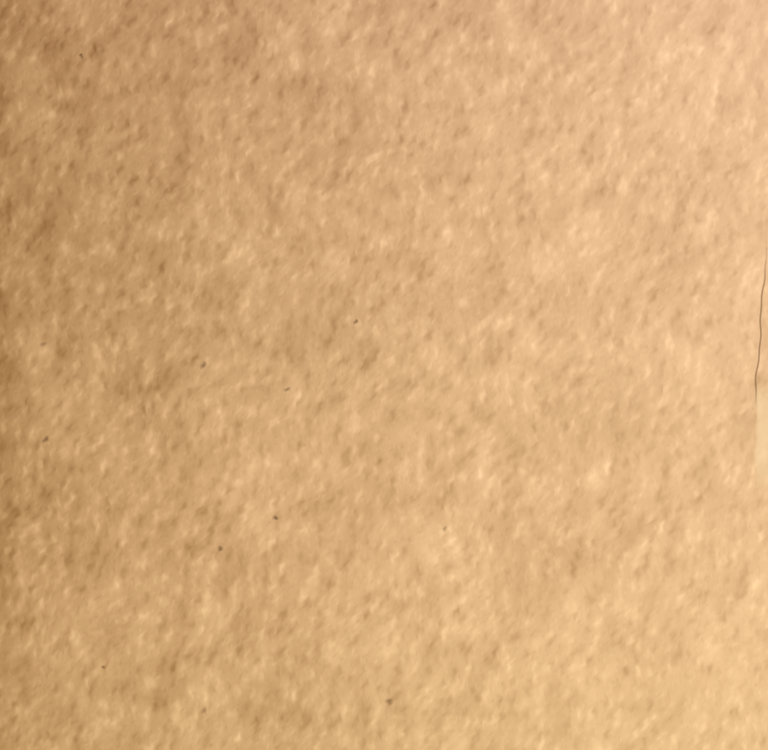
This texture is drawn by a WebGL 1 fragment shader. Its source:

```glsl
precision highp float;
// Draws warm brown cardboard: soft leaning fibre flecks under a side light, with a torn right edge.
uniform vec2 u_resolution;

const vec3 SHADE = vec3(0.72, 0.55, 0.372);    // darkest paper tone
const vec3 LIT = vec3(0.92, 0.75, 0.557);      // lightest paper tone
const vec3 SPECK_COLOR = vec3(0.40, 0.29, 0.19);
const vec3 TORN_COLOR = vec3(0.97, 0.84, 0.65);
const vec3 ROSE_SHIFT = vec3(0.008, -0.004, 0.04); // tint from bottom to top right
const float LEAN = -0.34;                      // fibre tilt, leaning right, radians
const vec2 FLECK_SIZE = vec2(0.0105, 0.0165);  // cell size across and along fibres
const vec2 CLUMP_SIZE = vec2(0.024, 0.034);
const vec2 BLOTCH_SIZE = vec2(0.065, 0.08);
const vec2 CLOUD_SIZE = vec2(0.17, 0.21);
const vec2 TOOTH_SIZE = vec2(0.0046, 0.0064);
const float FLECK_GAIN = 0.37;
const float CLUMP_GAIN = 0.23;
const float BLOTCH_GAIN = 0.16;
const float CLOUD_GAIN = 0.18;
const float TOOTH_GAIN = 0.14;
const float SPECK_CELL = 0.055;
const float SPECK_SHARE = 0.04;

vec3 hash3(vec2 p) {
  vec3 q = fract(p.xyx * vec3(0.1031, 0.1030, 0.0973));
  q += dot(q, q.yxz + 33.33);
  return fract((q.xxy + q.yzz) * q.zyx);
}

mat2 rotation(float a) {
  return mat2(cos(a), -sin(a), sin(a), cos(a));
}

// Cellular spot noise: each cell holds one light or dark oval, turned a little.
float spots(vec2 p, vec2 size, float seed) {
  vec2 q = p / size + seed;
  vec2 cell = floor(q);
  float sum = 0.0;
  for (int j = -1; j <= 1; j++) {
    for (int i = -1; i <= 1; i++) {
      vec2 id = cell + vec2(float(i), float(j));
      vec3 h = hash3(id);
      vec2 d = rotation((fract(h.z * 17.0) - 0.5) * 1.5) * (q - id - h.xy);
      sum += (2.0 * h.z - 1.0) * exp(-dot(d * d, vec2(8.0, 4.2)));
    }
  }
  return sum;
}

// Rare small soft flecks, kept well inside their cells.
float specks(vec2 p) {
  vec2 q = p / SPECK_CELL + 41.0;
  vec2 id = floor(q);
  vec3 h = hash3(id);
  vec3 k = hash3(id + 91.0);
  vec2 d = rotation(k.x * 3.14) * (fract(q) - 0.25 - 0.5 * h.xy);
  float radius = mix(0.07, 0.14, k.y);
  float oval = length(d * vec2(1.0, 1.4)) / radius;
  return step(h.z, SPECK_SHARE) * mix(0.3, 0.7, k.z) * (1.0 - smoothstep(0.0, 1.0, oval));
}

// Light falls off to the left, more so toward the top, and levels out at the right.
float sideLight(vec2 uv) {
  float light = 0.03 + 1.5 * uv.x - 0.5 * uv.x * uv.x;
  light += 0.3 * (0.5 - uv.y) * (1.0 - 0.7 * uv.x);
  return light - 0.1 * (1.0 - smoothstep(0.0, 0.05, uv.x));
}

// Thin crack above a pale torn flake at the right border.
vec3 tornEdge(vec3 color, vec2 uv) {
  float wobble = 0.0012 * sin(uv.y * 61.0) + 0.0005 * sin(uv.y * 173.0);
  float edge = 0.985 + 0.07 * max(uv.y - 0.49, 0.0) + wobble;
  float span = smoothstep(0.45, 0.49, uv.y) * (1.0 - smoothstep(0.6, 0.7, uv.y));
  float crack = span * (1.0 - smoothstep(0.0, 0.0022, abs(uv.x - edge)));
  float flakeSpan = smoothstep(0.33, 0.39, uv.y) * (1.0 - smoothstep(0.46, 0.5, uv.y));
  float flake = flakeSpan * smoothstep(edge - 0.003, edge + 0.003, uv.x);
  color = mix(color, TORN_COLOR, 0.6 * flake);
  return mix(color, SPECK_COLOR, 0.45 * crack);
}

void main() {
  vec2 uv = gl_FragCoord.xy / u_resolution;
  vec2 p = gl_FragCoord.xy / u_resolution.y;

  // Fibre frame, bent at two scales so flecks look irregular
  vec2 f = rotation(LEAN) * p;
  f += 0.003 * sin(f.yx * vec2(37.0, 29.0) + 2.0 * sin(f.xy * 13.0));
  f += 0.0009 * sin(f.yx * vec2(410.0, 530.0) + 2.0 * sin(f.xy * 170.0));

  // Grain in layers, softer toward the light
  float grain = FLECK_GAIN * spots(f, FLECK_SIZE, 113.0);
  grain += CLUMP_GAIN * spots(f, CLUMP_SIZE, 57.0);
  grain += TOOTH_GAIN * spots(f, TOOTH_SIZE, 301.0);
  grain += BLOTCH_GAIN * spots(p, BLOTCH_SIZE, 77.0);
  float tone = sideLight(uv) + grain * mix(1.12, 0.85, uv.x);
  tone += CLOUD_GAIN * spots(p, CLOUD_SIZE, 23.0);

  // Paper colour, rosier at the top right and yellower at the bottom
  vec3 color = mix(SHADE, LIT, tone);
  color += ROSE_SHIFT * (uv.y * (0.4 + 0.6 * uv.x) - 0.42);

  color = mix(color, SPECK_COLOR, specks(f));
  gl_FragColor = vec4(tornEdge(color, uv), 1.0);
}
```
